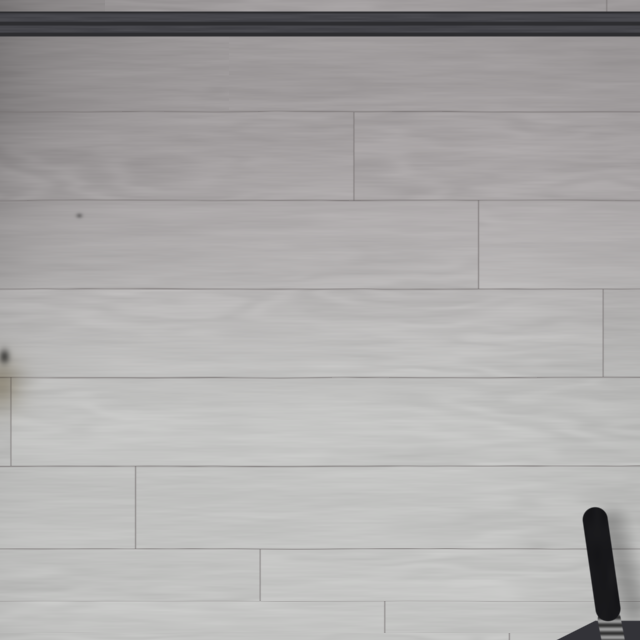
Reproduce this texture procedurally as a Shadertoy shader.

```glsl
// Pale grey wood planks laid in staggered rows, under a dark threshold strip.
// Rows come from a height formula, joints from a constant stagger, and grain
// from stretched noise contours; a dark broom handle lies at the lower right.

const vec3 STRIP_COLOR = vec3(0.27, 0.27, 0.29);
const vec3 STRIP_GROOVE = vec3(0.16, 0.16, 0.17);
const vec3 HANDLE_COLOR = vec3(0.075, 0.075, 0.085);
const vec3 SEAM_COLOR = vec3(0.46, 0.44, 0.44);
const float ROW_HEIGHT = 0.1385;
const float FIRST_SEAM = 0.1745;
const float PLANK_LENGTH = 1.12;
const float STAGGER = 0.1947;

float hash(vec2 p) {
    return fract(sin(dot(p, vec2(127.1, 311.7))) * 43758.545);
}

float noise(vec2 p) {
    vec2 i = floor(p), f = fract(p);
    f = f * f * (3.0 - 2.0 * f);
    return mix(mix(hash(i), hash(i + vec2(1, 0)), f.x),
               mix(hash(i + vec2(0, 1)), hash(i + vec2(1, 1)), f.x), f.y);
}

float fbm(vec2 p) {
    float sum = 0.0, gain = 0.5;
    for (int i = 0; i < 4; i++) {
        sum += gain * noise(p);
        p = p * 2.03 + 17.3;
        gain *= 0.5;
    }
    return sum;
}

float band(float x, float lo, float hi, float soft) {
    return smoothstep(lo - soft, lo + soft, x) - smoothstep(hi - soft, hi + soft, x);
}

float line(float dist, float halfWidth, float soft) {
    return 1.0 - smoothstep(halfWidth - soft, halfWidth + soft, abs(dist));
}

float segment(vec2 p, vec2 a, vec2 b) {
    vec2 pa = p - a, ba = b - a;
    return length(pa - ba * clamp(dot(pa, ba) / dot(ba, ba), 0.0, 1.0));
}

// Soft elliptical spot
float spot(vec2 p, vec2 center, vec2 radius) {
    vec2 d = (p - center) / radius;
    return exp(-dot(d, d));
}

// Brightness offset: long fibres, fine streaks and arched growth rings
float woodGrain(vec2 p, float seed) {
    vec2 q = p + vec2(seed * 7.3, seed * 3.1);
    float field = fbm(q * vec2(2.6, 13.0));
    float rings = sin(field * 42.0 + q.y * 30.0);
    float figure = smoothstep(0.4, 0.7, noise(q * vec2(3.0, 9.0) + 5.0));
    float fibres = fbm(q * vec2(7.0, 110.0)) - 0.47;
    float streaks = noise(q * vec2(24.0, 330.0)) - 0.5;
    return 0.013 * rings * figure + 0.05 * fibres + 0.016 * streaks + 0.05 * (field - 0.47);
}

// Room light: bright near the bottom, dim toward the top and left
vec3 floorLight(vec2 p) {
    float level = mix(0.765, 0.625, smoothstep(0.75, 0.0, p.y));
    level -= 0.13 * exp(-p.x * 5.0) * smoothstep(0.65, 0.0, p.y);
    level -= 0.03 * exp(-p.x * 14.0) + 0.025 * smoothstep(0.75, 1.0, p.x);
    return level * mix(vec3(1.01, 0.985, 0.99), vec3(1.0, 1.002, 0.995), smoothstep(0.2, 0.7, p.y));
}

vec3 plankFloor(vec2 p, float soft) {
    // Rows narrow slightly near the bottom
    float narrowing = 34.0 * pow(max(p.y - 0.729, 0.0), 4.0);
    float rowPos = (p.y - FIRST_SEAM + narrowing + 0.0012 * (noise(p * 9.0) - 0.5)) / ROW_HEIGHT;
    float row = floor(rowPos);
    float along = p.x - 0.553 - STAGGER * row;
    float joint = along - PLANK_LENGTH * round(along / PLANK_LENGTH);
    float plank = floor(along / PLANK_LENGTH);
    float seed = hash(vec2(row + 3.0, plank + 5.0)) * 9.0;
    if (row < 0.0) joint = p.y < 0.03 ? p.x - 0.948 : 1.0;

    vec3 color = floorLight(p) + woodGrain(p, seed) + 0.016 * (hash(vec2(seed, row)) - 0.5);
    float seam = line((rowPos - round(rowPos)) * ROW_HEIGHT, 0.0011, soft);
    float wear = 0.35 + 0.4 * noise(p * vec2(30.0, 8.0) + row);
    color = mix(color, SEAM_COLOR, seam * wear);
    return mix(color, SEAM_COLOR, 0.6 * line(joint, 0.001, soft));
}

void mainImage(out vec4 fragColor, in vec2 fragCoord) {
    vec2 uv = fragCoord / iResolution.xy;
    vec2 p = vec2(uv.x, 1.0 - uv.y); // y runs downward from the strip
    float soft = 1.0 / iResolution.y;
    vec3 color = plankFloor(p, soft);

    // Stains along the left edge and a small knot
    color *= 1.0 - vec3(0.2, 0.23, 0.3) * spot(p, vec2(0.0, 0.6), vec2(0.035, 0.04));
    color *= 1.0 - 0.55 * spot(p, vec2(0.007, 0.557), vec2(0.008, 0.011));
    color *= 1.0 - 0.3 * spot(p, vec2(0.124, 0.337), vec2(0.005, 0.004));

    // Threshold strip with grooves
    vec3 strip = STRIP_COLOR + 0.04 * (noise(p * vec2(20.0, 400.0)) - 0.5);
    float grooves = band(p.y, 0.017, 0.021, soft) + band(p.y, 0.034, 0.040, soft) + band(p.y, 0.051, 0.06, soft);
    strip = mix(strip, STRIP_GROOVE, 0.85 * grooves);
    color = mix(color, strip, band(p.y, 0.018, 0.057, soft));

    // Broom: cast shadow, head, metal collar and handle
    float shadow = segment(p, vec2(0.955, 0.82), vec2(0.99, 0.95));
    color *= 1.0 - 0.22 * smoothstep(0.04, 0.0, shadow);
    float headEdge = max(0.97 - 0.45 * (p.x - 0.93), 0.97 + 0.5 * (0.93 - p.x));
    headEdge = max(headEdge, 0.97);
    color = mix(color, vec3(0.2, 0.2, 0.22), smoothstep(-soft, soft, p.y - headEdge));
    float collar = segment(p, vec2(0.952, 0.968), vec2(0.958, 1.0));
    vec3 metal = vec3(0.4 + 0.2 * sin(p.y * 500.0));
    color = mix(color, metal, 1.0 - smoothstep(0.018 - soft, 0.018 + soft, collar));
    float handle = segment(p, vec2(0.930, 0.812), vec2(0.950, 0.951)) - 0.0195;
    vec3 handleTone = HANDLE_COLOR + 0.03 * noise(p * vec2(90.0, 30.0));
    color = mix(color, handleTone, 1.0 - smoothstep(-soft, soft, handle));

    fragColor = vec4(clamp(color, 0.0, 1.0), 1.0);
}
```
